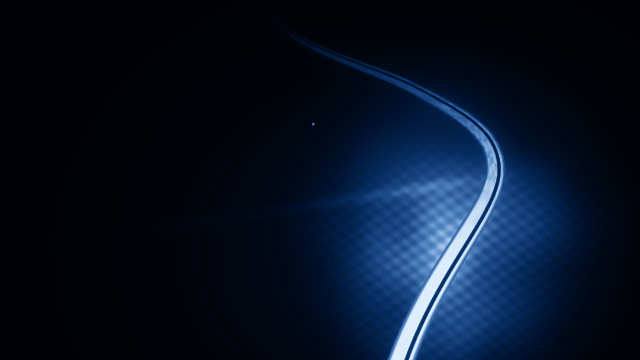
Give the GLSL for this background, as a Shadertoy shader.

```glsl
// A glowing bent light tube over a softly lit blue mesh in the dark.
#define PATH_STEPS 66
#define TUBE_WIDTH vec2(0.006, 0.0103)
#define GROOVE_OFFSET 0.36
#define GLOW_CENTER vec2(1.238, 0.345)
#define GLOW_SIZE vec2(0.345, 0.385)
#define GLOW_LEVEL 0.55
#define MESH_PITCH vec2(0.025, 0.0185)
#define MESH_LEVEL 0.045
#define SPECK_POS vec2(0.870, 0.655)

float hash(vec2 p) {
    vec3 q = fract(vec3(p.xyx) * 0.1031);
    q += dot(q, q.yzx + 33.33);
    return fract((q.x + q.y) * q.z);
}

float noise(vec2 p) {
    vec2 i = floor(p), f = fract(p);
    f = f * f * (3.0 - 2.0 * f);
    return mix(mix(hash(i), hash(i + vec2(1, 0)), f.x),
               mix(hash(i + vec2(0, 1)), hash(i + vec2(1, 1)), f.x), f.y);
}

// Light level 0..1 to colour, from black through blue to pale blue
vec3 ramp(float level) {
    float k = clamp(level, 0.0, 1.0) * 5.0;
    vec3 c = mix(vec3(0.0, 0.003, 0.01), vec3(0.0, 0.07, 0.18), clamp(k, 0.0, 1.0));
    c = mix(c, vec3(0.02, 0.17, 0.37), clamp(k - 1.0, 0.0, 1.0));
    c = mix(c, vec3(0.12, 0.30, 0.55), clamp(k - 2.0, 0.0, 1.0));
    c = mix(c, vec3(0.35, 0.55, 0.78), clamp(k - 3.0, 0.0, 1.0));
    return mix(c, vec3(0.86, 0.93, 1.0), clamp(k - 4.0, 0.0, 1.0));
}

vec2 bezier(vec2 a, vec2 b, vec2 c, vec2 d, float t) {
    float m = 1.0 - t;
    return m * m * m * a + 3.0 * m * m * t * b + 3.0 * m * t * t * c + t * t * t * d;
}

// Centre line of the tube, s from 0 (top) to 3 (bottom)
vec2 tubePath(float s) {
    vec2 shoulder = vec2(1.157, 0.750), bend = vec2(1.377, 0.530);
    if (s < 1.0)
        return bezier(vec2(0.736, 1.01), vec2(0.752, 0.873), vec2(1.019, 0.826), shoulder, s);
    if (s < 2.0)
        return bezier(shoulder, vec2(1.285, 0.681), vec2(1.377, 0.630), bend, s - 1.0);
    return bezier(bend, vec2(1.377, 0.410), vec2(1.192, 0.248), vec2(1.100, -0.045), s - 2.0);
}

// Nearest place on the tube: signed distance to its centre line, and s
vec2 tubeCoords(vec2 p) {
    vec2 best = vec2(10.0, 0.0), a = tubePath(0.0);
    for (int i = 0; i < PATH_STEPS; i++) {
        float stepSize = 3.0 / float(PATH_STEPS);
        vec2 b = tubePath(float(i + 1) * stepSize);
        vec2 ab = b - a, ap = p - a;
        float t = clamp(dot(ap, ab) / dot(ab, ab), 0.0, 1.0);
        float dist = length(ap - ab * t);
        if (dist < abs(best.x)) {
            float side = ab.x * ap.y > ab.y * ap.x ? 1.0 : -1.0;
            best = vec2(dist * side, (float(i) + t) * stepSize);
        }
        a = b;
    }
    return best;
}

float spot(vec2 p, vec2 center, vec2 size) {
    vec2 d = (p - center) / size;
    return exp(-dot(d, d));
}

// Blurred light on the mesh surface behind the tube
float backLight(vec2 p) {
    float r = length((p - GLOW_CENTER) / GLOW_SIZE);
    r += 0.22 * (noise(p * 5.0 + 3.0) - 0.5);
    float body = exp(-1.3 * pow(max(r, 0.0), 3.0));
    float level = GLOW_LEVEL * body * (0.78 + 0.36 * noise(p * 8.0));
    level += 0.22 * spot(p, vec2(1.225, 0.365), vec2(0.085, 0.09));
    level += 0.07 * spot(p, vec2(1.05, 0.33), vec2(0.06, 0.09));
    level += 0.07 * spot(p, vec2(1.29, 0.08), vec2(0.08, 0.09));
    level += 0.10 * spot(p, vec2(1.12, 0.30), vec2(0.62, 0.50));
    // Staggered mesh, clearer towards the bottom
    vec2 q = 6.2832 * (p + vec2(0.0, 0.12 * p.x)) / MESH_PITCH;
    float clarity = body * (1.0 - smoothstep(0.35, 0.75, p.y));
    level += MESH_LEVEL * clarity * cos(q.x * 0.5) * cos(q.y * 0.5) * 1.4;
    // Faint slanted streak
    float across = p.y - (0.478 + 0.155 * (p.x - 1.18));
    float streak = exp(-pow(across / 0.017, 2.0));
    return level + streak * (0.11 * spot(p, vec2(1.14, 0.47), vec2(0.22, 0.3))
                           + 0.035 * spot(p, vec2(0.85, 0.43), vec2(0.35, 0.3)));
}

void mainImage(out vec4 fragColor, in vec2 fragCoord) {
    vec2 p = fragCoord / iResolution.y;
    float pixel = 1.0 / iResolution.y;
    vec2 tube = tubeCoords(p);
    float s = tube.y, halfWidth = TUBE_WIDTH.x + TUBE_WIDTH.y * s;
    float u = tube.x / halfWidth, soft = pixel / halfWidth;
    float power = 1.0 - exp(-(0.45 * s + 0.36 * s * s));

    // Background with the tube's halo
    float outside = max(abs(tube.x) - halfWidth, 0.0);
    float level = backLight(p) + 0.09 * power * exp(-outside / 0.022);
    vec3 color = ramp(level);

    // Tube: bright core, darker rims, a groove and lengthwise grain
    float shade = mix(1.0, 0.68, smoothstep(0.66, 0.95, abs(u)));
    float groove = 1.0 - smoothstep(0.07, 0.14 + soft, abs(u - GROOVE_OFFSET));
    shade *= 1.0 - 0.58 * groove;
    shade -= 0.16 * noise(vec2(u * 4.0, s * 28.0)) * (1.0 - smoothstep(1.6, 2.6, s));
    float cover = 1.0 - smoothstep(-pixel, pixel, abs(tube.x) - halfWidth);
    color = mix(color, ramp(power * shade * 1.03), cover * smoothstep(0.0, 0.5, s));

    // Lone speck
    float speck = 1.0 - smoothstep(0.001, 0.003 + pixel, length(p - SPECK_POS));
    color = mix(color, vec3(0.30, 0.50, 0.78), speck);
    fragColor = vec4(color, 1.0);
}
```
